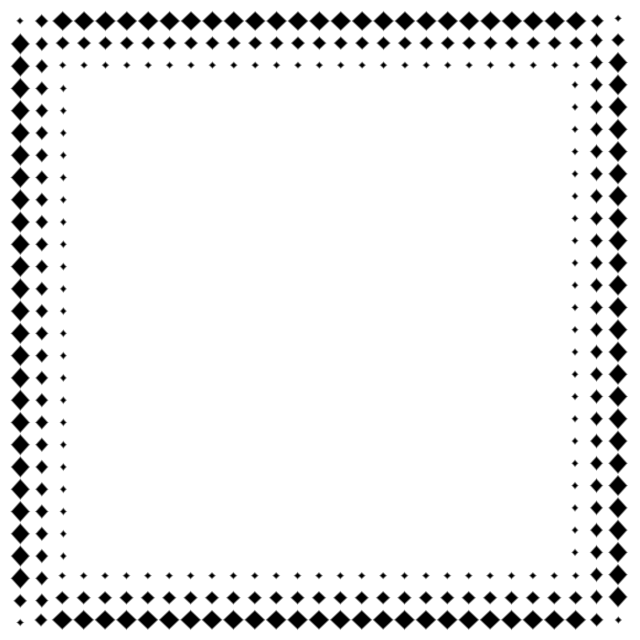
Reproduce this pattern procedurally as a WebGL 2 fragment shader.

```glsl
#version 300 es
precision highp float;
// Draws a square halftone border of black diamonds that shrink inward on white.

uniform vec2 u_resolution;
out vec4 fragColor;

const float SPAN = 768.0;                  // layout units across the canvas
const vec2 CENTER = vec2(383.0, 384.5);    // pivot of the half-turn symmetry
const vec2 ROW_STEP = vec2(25.67, 0.0);
const vec2 COLUMN_STEP = vec2(0.0, 26.72);
const vec2 ROW_STRETCH = vec2(1.04, 0.98);
const vec2 COLUMN_STRETCH = vec2(0.95, 1.05);
const float SOFTNESS = 1.5;
const vec3 INK = vec3(0.0);
const vec3 PAPER = vec3(1.0);

// Approximate signed distance to a diamond with the given half axes.
float diamond(vec2 p, vec2 radii) {
    vec2 q = abs(p) / radii;
    return (q.x + q.y - 1.0) * radii.x * radii.y / length(radii);
}

// Finite line of diamonds, repeated along a step vector.
float diamondLine(vec2 p, vec2 start, vec2 stepVec, float count, vec2 radii) {
    vec2 offset = p - start;
    float index = round(dot(offset, stepVec) / dot(stepVec, stepVec));
    return diamond(offset - stepVec * clamp(index, 0.0, count - 1.0), radii);
}

// Top rows, left columns and the graded corner; p has y pointing down.
float halfBorder(vec2 p) {
    float d = 1e5;
    for (int band = 0; band < 3; band++) {
        float b = float(band);
        float radius = 11.4 - 3.9 * b;
        // Rows keep the same count at every depth.
        vec2 rowStart = vec2(75.2, 25.2 + 26.5 * b);
        d = min(d, diamondLine(p, rowStart, ROW_STEP, 25.0, radius * ROW_STRETCH));
        // The innermost column starts below the third row.
        float skipped = band == 2 ? 2.0 : 0.0;
        float count = band == 0 ? 25.0 : (band == 1 ? 26.0 : 22.0);
        vec2 columnStart = vec2(24.4 + 25.8 * b, 52.7) + skipped * COLUMN_STEP;
        d = min(d, diamondLine(p, columnStart, COLUMN_STEP, count, radius * COLUMN_STRETCH));
    }
    // Smaller diamonds taper both ends of the left side.
    d = min(d, diamond(p - vec2(24.0, 25.0), vec2(3.6)));
    d = min(d, diamond(p - vec2(50.0, 25.2), vec2(7.5)));
    d = min(d, diamond(p - vec2(24.3, 721.0), vec2(7.5)));
    d = min(d, diamond(p - vec2(24.3, 747.0), vec2(3.6)));
    d = min(d, diamond(p - vec2(49.2, 744.0), vec2(7.2)));
    return d;
}

void main() {
    vec2 uv = gl_FragCoord.xy / u_resolution;
    vec2 p = vec2(uv.x, 1.0 - uv.y) * SPAN;
    float d = min(halfBorder(p), halfBorder(2.0 * CENTER - p));

    // Soft printed edge, never narrower than a pixel.
    float edge = max(SOFTNESS, 0.75 * SPAN / min(u_resolution.x, u_resolution.y));
    fragColor = vec4(mix(INK, PAPER, smoothstep(-edge, edge, d)), 1.0);
}
```
